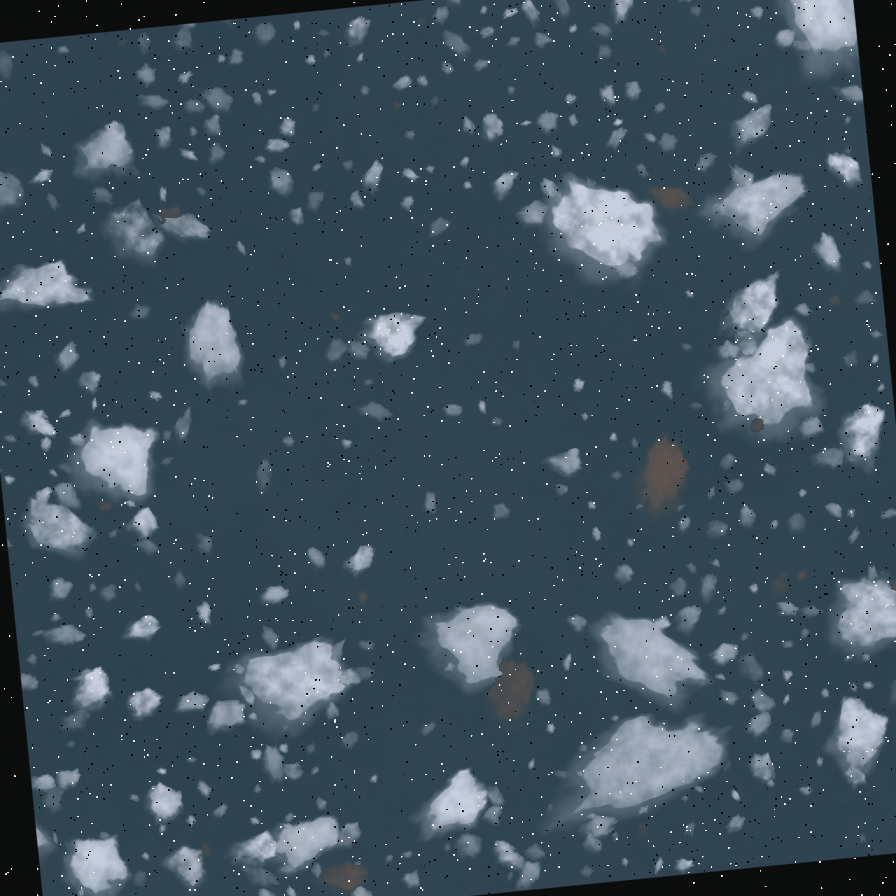
A three.js fragment shader for this texture:

```glsl
// Aerial view of broken ice floes on dark teal water, in a tilted frame with speckle noise.
varying vec2 vUv;

const float TAU = 6.28319;
const vec3 WATER = vec3(0.185, 0.268, 0.315);
const vec3 SNOW = vec3(0.78, 0.81, 0.87);
const vec3 SILT = vec3(0.38, 0.33, 0.31);
const vec3 BORDER = vec3(0.045, 0.052, 0.052);

float hash(vec2 p) {
  vec3 q = fract(p.xyx * 0.1031);
  q += dot(q, q.yzx + 33.33);
  return fract((q.x + q.y) * q.z);
}

// k-th independent random value of one cell
float pick(vec2 id, float k) {
  return hash(id + k * vec2(41.0, 67.0));
}

float noise(vec2 p) {
  vec2 i = floor(p);
  vec2 f = fract(p);
  f = f * f * (3.0 - 2.0 * f);
  float low = mix(hash(i), hash(i + vec2(1.0, 0.0)), f.x);
  float high = mix(hash(i + vec2(0.0, 1.0)), hash(i + 1.0), f.x);
  return mix(low, high, f.y);
}

float fbm(vec2 p) {
  return 0.55 * noise(p) + 0.3 * noise(p * 2.1 + 19.0) + 0.15 * noise(p * 4.3 + 47.0);
}

mat2 rotation(float a) {
  return mat2(cos(a), sin(a), -sin(a), cos(a));
}

// Irregular convex chunk of about unit radius, negative inside
float chunk(vec2 q, vec2 id) {
  float d = -1.0;
  for (int i = 0; i < 7; i++) {
    float k = float(i);
    float a = (k + 0.8 * pick(id, k + 10.0)) * TAU / 7.0;
    d = max(d, dot(q, vec2(cos(a), sin(a))) - mix(0.6, 1.0, pick(id, k + 20.0)));
  }
  return d;
}

// Scattered floes of one size class: x is ice thickness, y is silt
vec2 floes(vec2 p, float cells, float chance, vec2 radii, vec2 levels, float mottle, float grain) {
  vec2 best = vec2(0.0);
  vec2 home = floor(p * cells);
  for (int y = -1; y <= 1; y++) {
    for (int x = -1; x <= 1; x++) {
      vec2 cell = home + vec2(float(x), float(y));
      vec2 id = cell + cells * 13.0;
      vec2 center = (cell + 0.2 + 0.6 * vec2(pick(id, 1.0), pick(id, 2.0))) / cells;

      // open water in the middle, drifting clusters elsewhere
      float crowd = mix(0.4, 1.25, smoothstep(0.08, 0.45, length(center - 0.5)));
      crowd *= mix(0.35, 1.65, smoothstep(0.3, 0.7, noise(center * 7.0 + cells)));
      float size = pick(id, 3.0);
      float radius = mix(radii.x, radii.y, size * size);
      vec2 local = (p - center) / radius;
      if (pick(id, 4.0) > chance * crowd || length(local) > 2.5) continue;

      float stretch = mix(1.0, 1.4, pick(id, 5.0));
      vec2 q = rotation(TAU * pick(id, 6.0)) * local * vec2(1.0);
      q *= vec2(1.0 / stretch, stretch);
      float d = chunk(q, id) + 0.45 * (fbm(q * 2.2 + id) - 0.5);

      // lit crown, soft rim and submerged foot towards the lower left
      float light = dot(local, vec2(0.5, 0.6));
      float level = mix(levels.x, levels.y, pick(id, 7.0));
      float rough = mottle * mix(0.4, 1.6, pick(id, 8.0));
      float crown = 0.74 + 0.22 * smoothstep(0.0, 0.4, -d) + 0.12 * light;
      crown += rough * (grain - 0.5);
      float soft = 0.0022 / radius;
      float body = 1.0 - smoothstep(-soft, soft, d);
      float foot = 1.0 - smoothstep(0.0, 0.14 + 0.35 * clamp(0.4 - light, 0.0, 1.0), d);
      float thick = level * mix(0.3 * foot, crown, body);
      if (thick > best.x) best = vec2(thick, step(0.95, pick(id, 9.0)));
    }
  }
  return best;
}

vec2 thicker(vec2 a, vec2 b) {
  return a.x > b.x ? a : b;
}

// One speckle per occupied cell of a fine grid
float speckle(vec2 p, float cells, float share, float seed) {
  vec2 g = p * cells;
  float dotMask = 1.0 - smoothstep(0.4, 0.65, length(fract(g) - 0.5));
  return dotMask * step(hash(floor(g) + seed), share);
}

void main() {
  vec2 tilted = rotation(-0.1) * (vUv - 0.5);
  vec2 p = tilted + 0.5;
  float grain = fbm(p * 75.0 + 30.0);

  // three size classes of ice
  vec2 ice = floes(p, 5.0, 0.52, vec2(0.036, 0.074), vec2(0.75, 1.05), 0.5, grain);
  ice = thicker(ice, floes(p, 10.0, 0.42, vec2(0.016, 0.034), vec2(0.4, 0.92), 1.1, grain));
  ice = thicker(ice, floes(p, 30.0, 0.36, vec2(0.004, 0.0145), vec2(0.2, 0.7), 1.0, grain));

  vec3 water = WATER + 0.025 * (fbm(p * 4.0 + 8.0) - 0.5) + 0.012 * (grain - 0.5);
  vec3 color = mix(water, mix(SNOW, SILT, ice.y), clamp(ice.x, 0.0, 1.0));

  // tilted frame, then light and dark speckles over everything
  float edge = max(abs(tilted.x), abs(tilted.y)) - 0.5;
  color = mix(color, BORDER, smoothstep(-0.001, 0.001, edge));
  color = mix(color, vec3(0.02), speckle(vUv, 512.0, 0.005, 5.0));
  color = mix(color, vec3(0.96), speckle(vUv, 512.0, 0.0045, 907.0));
  gl_FragColor = vec4(color, 1.0);
}
```
